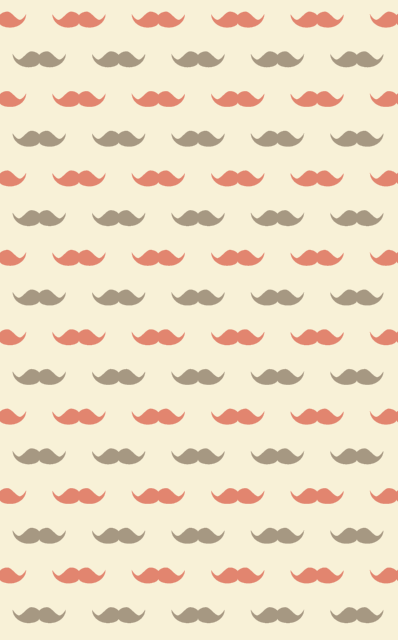
A WebGL 1 fragment shader for this pattern:

```glsl
precision highp float;
// Staggered rows of moustaches on cream, alternating coral and taupe.
// Each moustache is a mirrored region between an upper and a lower curve;
// edges are smoothed by averaging a small grid of samples per pixel.

uniform vec2 u_resolution;

// Top outline: round lobe by the centre notch, dip, then curled tip.
float upperCurve(float x) {
  if (x < 0.2) {
    float t = (x - 0.2) / 0.24;
    return 0.2 * sqrt(1.0 - t * t);
  }
  float curl = max(x - 0.49, 0.0) / 0.18;
  return 0.2 - 0.21 * smoothstep(0.2, 0.53, x) + 0.15 * curl * curl;
}

// Bottom outline: two elliptic arcs meeting at the lowest point.
float lowerCurve(float x) {
  float inner = x < 0.27 ? 1.0 : 0.0;
  float t = (x - 0.27) / mix(0.4, 0.27, inner);
  float arc = sqrt(max(1.0 - t * t, 0.0));
  return -0.2 + mix(0.34, 0.12, inner) * (1.0 - arc);
}

float insideMoustache(vec2 p) {
  float x = abs(p.x);
  return step(x, 0.67) * step(p.y, upperCurve(x)) * step(lowerCurve(x), p.y);
}

vec3 patternColor(vec2 p) {
  // Rows are one unit apart; motifs are two units apart, offset every row.
  float coralRow = 1.0 - mod(floor(p.y), 2.0);
  vec2 local = vec2(mod(p.x + coralRow, 2.0) - 1.0, 0.5 - fract(p.y));
  vec3 ink = mix(vec3(0.65, 0.595, 0.51), vec3(0.885, 0.52, 0.435), coralRow);
  return mix(vec3(0.973, 0.945, 0.845), ink, insideMoustache(local));
}

void main() {
  float unitsPerPixel = 16.12 / u_resolution.y;
  vec2 fromTopLeft = vec2(gl_FragCoord.x, u_resolution.y - gl_FragCoord.y);

  // Average a 5 by 5 grid slightly wider than the pixel.
  vec3 sum = vec3(0.0);
  for (int j = 0; j < 5; j++) {
    for (int i = 0; i < 5; i++) {
      vec2 jitter = (vec2(float(i), float(j)) - 2.0) * 0.25;
      sum += patternColor((fromTopLeft + jitter) * unitsPerPixel + vec2(0.012, 0.006));
    }
  }
  gl_FragColor = vec4(sum / 25.0, 1.0);
}
```
